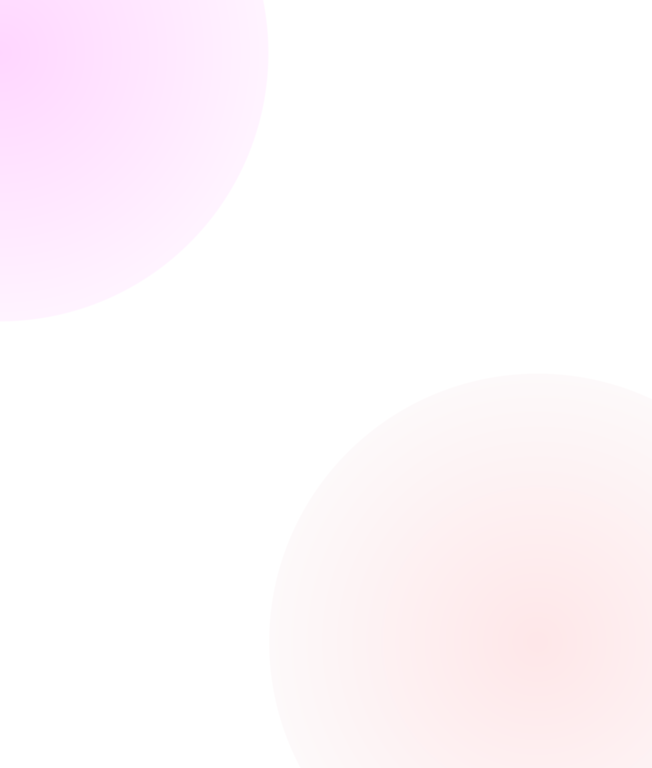
Give the GLSL for this background, as a Shadertoy shader.

```glsl
// Two large soft discs on white: an orchid one cut by the upper left corner
// and a blush one cut by the lower right. Each is a radial gradient inside
// an antialiased circle; lengths are in units of the canvas height.

const float DISC_RADIUS = 0.3495;

// Lays a disc over the background, shading from its core to its rim.
vec3 paintDisc(vec3 background, vec2 point, vec2 center, vec3 core, vec3 rim) {
    float dist = length(point - center);
    float pixel = 1.0 / iResolution.y;
    float coverage = 1.0 - smoothstep(-pixel, pixel, dist - DISC_RADIUS);
    vec3 shade = mix(core, rim, clamp(dist / DISC_RADIUS, 0.0, 1.0));
    return mix(background, shade, coverage);
}

void mainImage(out vec4 fragColor, in vec2 fragCoord) {
    vec2 point = fragCoord / iResolution.y;
    float aspect = iResolution.x / iResolution.y;
    vec3 color = vec3(1.0);

    // Orchid disc, centered on the left edge
    color = paintDisc(color, point, vec2(0.0, 0.931),
                      vec3(1.0, 0.84, 1.0), vec3(1.0, 0.955, 1.0));

    // Blush disc, anchored to the right edge
    color = paintDisc(color, point, vec2(aspect - 0.149, 0.164),
                      vec3(0.997, 0.905, 0.912), vec3(0.992, 0.977, 0.98));

    fragColor = vec4(color, 1.0);
}
```
